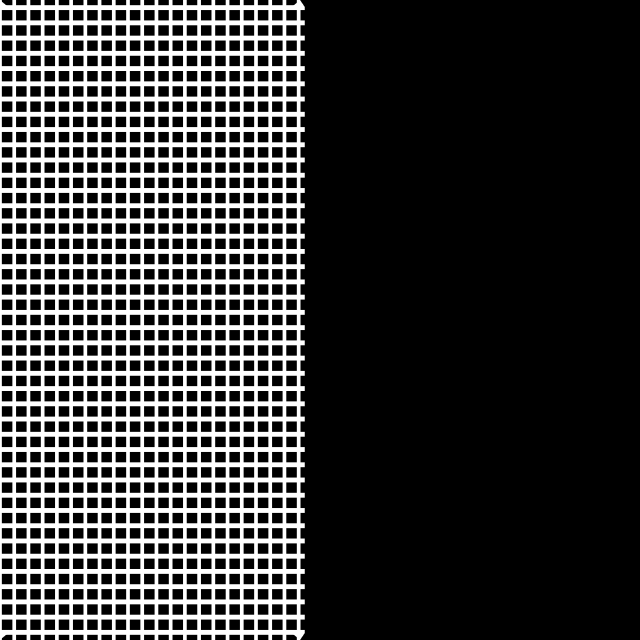
This pattern is drawn by a WebGL 1 fragment shader. Its source:

```glsl
precision highp float;

uniform vec2 u_resolution;

const vec3 BACKGROUND = vec3(0.0);
const vec3 LATTICE = vec3(1.0);
const vec2 CELL_COUNT = vec2(45.0, 42.0);
const vec2 HOLE_HALF = vec2(0.37, 0.34);
const float PANEL_RIGHT = 10.0 / 21.0;
const float MITER_RIGHT = 0.4688;

// One inside a negative distance, softened over one pixel
float coverage(float dist, float pixel) {
  return clamp(0.5 - dist / pixel, 0.0, 1.0);
}

// Rectangular holes: columns sit mid-cell, rows sit on cell lines
float holes(vec2 uv, float pixel) {
  vec2 cell = fract(uv * CELL_COUNT + vec2(0.0, 0.5)) - 0.5;
  vec2 dist = (abs(cell) - HOLE_HALF) / CELL_COUNT;
  return coverage(dist.x, pixel) * coverage(dist.y, pixel);
}

// Diagonal cuts on the end holes along the top and bottom
float miter(float x, float edge, float pixel) {
  float fromEnd = min(x, MITER_RIGHT - x);
  float cut = coverage((edge - 0.86 * fromEnd) * 0.76, pixel);
  return mix(cut, 1.0, step(0.01, edge));
}

// Left panel with chamfered right corners
float panel(float x, float edge, float pixel) {
  float side = x - PANEL_RIGHT;
  float chamfer = (x - MITER_RIGHT - 0.68 * edge) * 0.83;
  return coverage(max(side, chamfer), pixel);
}

void main() {
  vec2 uv = gl_FragCoord.xy / u_resolution;
  float pixel = 1.0 / min(u_resolution.x, u_resolution.y);
  float edge = min(uv.y, 1.0 - uv.y);

  float open = holes(uv, pixel) * miter(uv.x, edge, pixel);
  float ink = panel(uv.x, edge, pixel) * (1.0 - open);
  gl_FragColor = vec4(mix(BACKGROUND, LATTICE, ink), 1.0);
}
```
